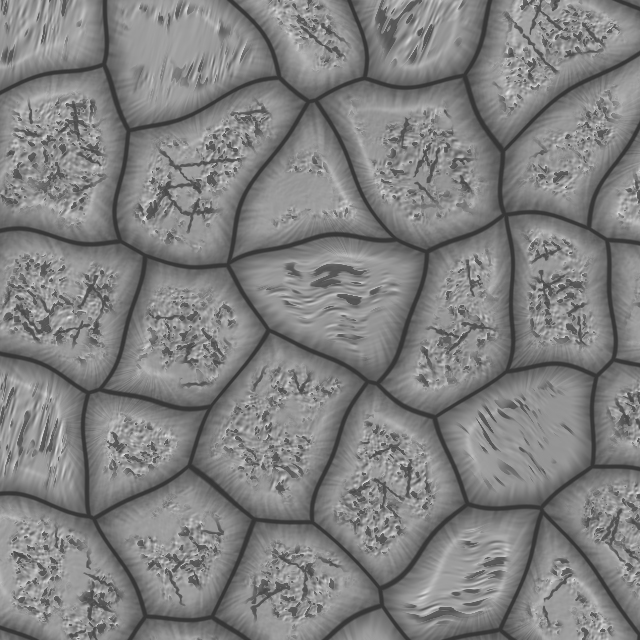
This texture map is drawn by a three.js fragment shader. Its source:

```glsl
varying vec2 vUv;

vec2 hash2(vec2 p) {
  vec3 q = fract(p.xyx * vec3(0.1031, 0.103, 0.0973));
  q += dot(q, q.yzx + 33.33);
  return fract((q.xx + q.yz) * q.zy);
}

float noise(vec2 p) {
  vec2 i = floor(p), f = fract(p);
  f = f * f * (3.0 - 2.0 * f);
  return mix(mix(hash2(i).x, hash2(i + vec2(1, 0)).x, f.x),
             mix(hash2(i + vec2(0, 1)).x, hash2(i + vec2(1, 1)).x, f.x), f.y);
}

mat2 rotation(float a) {
  return mat2(cos(a), sin(a), -sin(a), cos(a));
}

float smoothMin(float a, float b, float k) {
  float h = max(k - abs(a - b), 0.0) / k;
  return min(a, b) - h * h * k * 0.25;
}

vec2 seedPoint(vec2 id) {
  return id + 0.5 + 0.78 * (hash2(id) - 0.5);
}

// Sharp and rounded distance to the cell border; also the cell id and offset
vec2 cellBorder(vec2 p, out vec2 id, out vec2 offset) {
  float nearest = 9.0;
  for (int y = -1; y <= 1; y++)
    for (int x = -1; x <= 1; x++) {
      vec2 candidate = floor(p) + vec2(x, y);
      vec2 toSeed = seedPoint(candidate) - p;
      if (dot(toSeed, toSeed) < nearest) {
        nearest = dot(toSeed, toSeed);
        id = candidate;
        offset = toSeed;
      }
    }
  vec2 border = vec2(9.0);
  for (int y = -2; y <= 2; y++)
    for (int x = -2; x <= 2; x++) {
      if (x == 0 && y == 0) continue;
      vec2 other = seedPoint(id + vec2(x, y)) - p;
      float d = dot(0.5 * (offset + other), normalize(other - offset));
      border = vec2(min(border.x, d), smoothMin(border.y, d, 0.12));
    }
  return border;
}

// Scattered straight twigs, most of them crossing at a shared angle
float twigs(vec2 p, float angle) {
  float d = 9.0;
  for (int y = -1; y <= 1; y++)
    for (int x = -1; x <= 1; x++) {
      vec2 id = floor(p) + vec2(x, y);
      vec2 r = hash2(id + 71.0);
      float turn = angle + floor(r.x * 3.0) * 1.05 + 0.3 * r.y;
      vec2 q = rotation(turn) * (p - id - r.yx);
      q.x -= clamp(q.x, -0.75, 0.75);
      d = min(d, length(q) + step(0.6, hash2(id + 13.0).x));
    }
  return 1.0 - smoothstep(0.03, 0.1, d);
}

float grain(vec2 p) {
  return 0.6 * noise(p) + 0.4 * noise(p * 2.1 + 5.7);
}

void main() {
  // Bent cells
  vec2 p = vUv * 4.7 + vec2(3.3, 8.1);
  p += 0.09 * sin(p.yx * 2.9 + vec2(0.0, 1.7));
  p += 0.022 * sin(p.yx * 8.3 + vec2(2.1, 0.4));
  vec2 id, offset;
  vec2 border = cellBorder(p, id, offset);
  vec2 kind = hash2(id + 37.0);
  float edge = border.y;

  // Sloping rim with fine hatching and a broken bright crest
  float tone = mix(0.37, 0.6, smoothstep(-0.02, 0.17, edge));
  tone += 0.06 * (noise(vUv * 11.0) - 0.5);
  float hatch = noise(vec2(atan(offset.y, offset.x) * 22.0, edge * 9.0)) - 0.5;
  tone += 0.09 * hatch * (1.0 - smoothstep(0.08, 0.22, edge));
  float crest = (edge - 0.13 - 0.1 * noise(vUv * 14.0)) / 0.022;
  tone += 0.09 * exp(-crest * crest) * smoothstep(0.4, 0.7, noise(vUv * 9.0 + 4.0));

  // Pitted core: round grains, or slanted streaks in some cells
  float core = smoothstep(0.1, 0.22, edge + 0.12 * (noise(vUv * 42.0) - 0.5));
  float patches = 0.6 * noise(vUv * 17.0 + 8.0) + 0.4 * noise(vUv * 46.0);
  patches = core * smoothstep(0.28, 0.5, patches);
  float streaked = step(0.7, kind.x);
  float angle = kind.y * 3.1;
  vec2 stretch = mix(vec2(125.0), vec2(27.0, 130.0), streaked);
  vec2 q = rotation(angle) * vUv + 0.004 * sin(vUv.yx * 75.0);
  vec2 lit = rotation(angle) * vec2(-0.0025, 0.0032);
  float height = grain(q * stretch);
  float relief = height - grain((q + lit) * stretch);
  tone += relief * (0.06 + 0.5 * patches);
  tone = mix(tone, 0.29, 0.85 * patches * smoothstep(0.6, 0.69, height));

  // Dark twigs with ragged sides
  vec2 ragged = vUv * 27.0 + 0.14 * vec2(noise(vUv * 190.0), noise(vUv * 190.0 + 31.0));
  float cluster = smoothstep(0.38, 0.55, noise(vUv * 12.0 + 19.0));
  float twig = twigs(ragged, angle) * cluster * core * (1.0 - streaked);
  tone = mix(tone, 0.28, 0.85 * twig);

  // Thin dark seams
  float seam = 1.0 - smoothstep(0.007, 0.024, border.x);
  tone = mix(tone, 0.2, 0.92 * seam);
  gl_FragColor = vec4(vec3(tone), 1.0);
}
```
